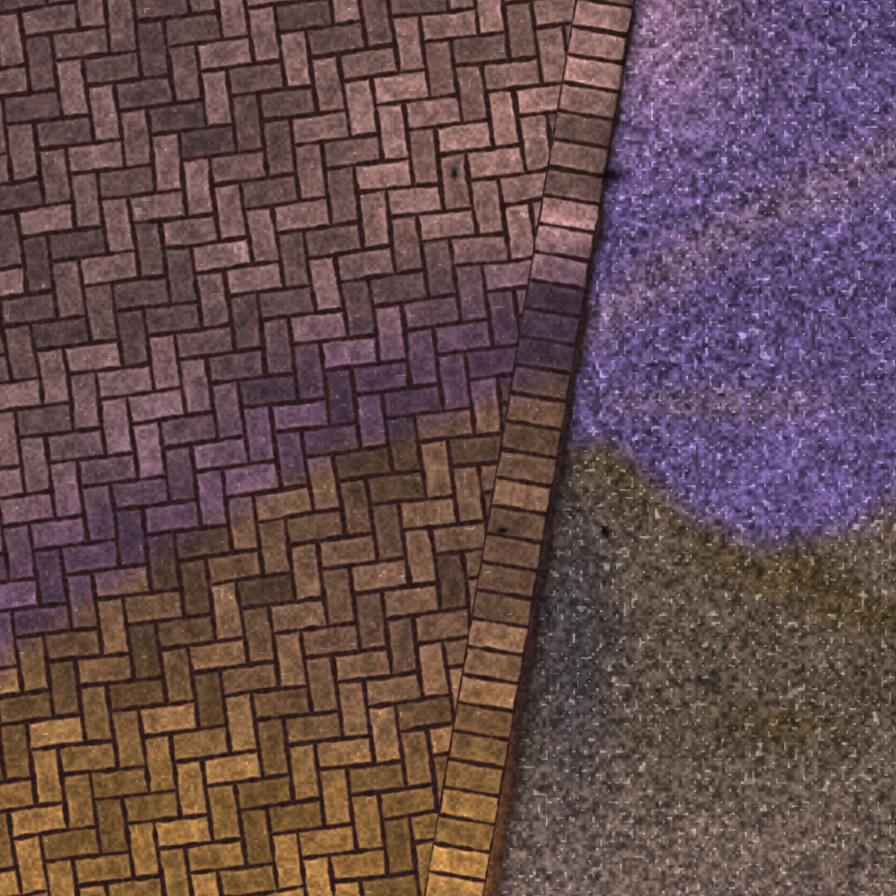
This texture is drawn by a Shadertoy shader. Its source:

```glsl
#define BRICK 0.0316
#define BRICK_TILT 0.13
#define ANCHOR vec2(0.267, 0.814)
#define CURB_STEP 0.0319
#define CURB_SLOPE 0.169
#define CURB_MID 0.5065
#define CURB_HALF 0.033
#define JOINT vec3(0.17, 0.105, 0.105)
#define GRAIN 270.0

float hash(vec2 p) {
    vec3 q = fract(p.xyx * vec3(0.1031, 0.1030, 0.0973));
    q += dot(q, q.yzx + 33.33);
    return fract((q.x + q.y) * q.z);
}

float noise(vec2 p) {
    vec2 i = floor(p), f = fract(p);
    f = f * f * (3.0 - 2.0 * f);
    return mix(mix(hash(i), hash(i + vec2(1, 0)), f.x),
               mix(hash(i + vec2(0, 1)), hash(i + vec2(1, 1)), f.x), f.y);
}

float fbm(vec2 p) {
    float sum = 0.0, amp = 0.5;
    for (int i = 0; i < 4; i++) {
        sum += amp * noise(p);
        p = p * 2.03 + 17.1;
        amp *= 0.5;
    }
    return sum;
}

float glow(vec2 p, vec2 center, vec2 radius) {
    vec2 q = (p - center) / radius;
    return exp(-dot(q, q));
}

float box(vec2 p, vec2 halfSize) {
    vec2 d = abs(p) - halfSize;
    return length(max(d, 0.0)) + min(max(d.x, d.y), 0.0);
}

// Herringbone: xy = position inside the brick (x along it), zw = brick id
vec4 herringbone(vec2 p) {
    vec2 cell = floor(p);
    float k = mod(cell.x + cell.y, 4.0);
    bool flat_ = k < 1.5;
    vec2 id = flat_ ? cell - vec2(k, 0) : cell - vec2(0, k - 2.0);
    vec2 local = p - id - (flat_ ? vec2(1, 0.5) : vec2(0.5, 1));
    return vec4(flat_ ? local : local.yx, id);
}

// Coloured light lying over bricks and curb
vec3 brickTint(vec2 p) {
    float band = p.y - (0.32 + 0.75 * p.x - 0.4 * p.x * p.x) + 0.05 * (fbm(p * 9.0) - 0.5);
    vec3 c = mix(vec3(0.43, 0.325, 0.325), vec3(0.56, 0.42, 0.39), glow(p, vec2(0.56, 0.86), vec2(0.2, 0.25)));
    float above = max(band, 0.0) / 0.1;
    c = mix(c, vec3(0.36, 0.255, 0.35), 0.85 * exp(-above * above));
    c = mix(c, vec3(0.50, 0.38, 0.41), 0.7 * glow(p, vec2(0.17, 0.51), vec2(0.09, 0.06)));
    vec3 warm = mix(vec3(0.40, 0.295, 0.235), vec3(0.57, 0.41, 0.23), 1.0 - smoothstep(0.05, 0.38, p.y));
    warm = mix(warm, vec3(0.48, 0.35, 0.29), 0.6 * glow(p, vec2(0.42, 0.28), vec2(0.12)));
    return mix(c, warm, 1.0 - smoothstep(-0.09, -0.03, band));
}

// Worn face of one brick; d is the distance to its rim in brick widths
vec3 brickFace(vec2 p, vec3 tint, float d, float tone, float aa) {
    float wear = fbm(p * 75.0), grit = noise(p * GRAIN);
    vec3 c = tint * (0.70 + 0.42 * tone) * (0.58 + 0.6 * wear + 0.36 * grit);
    c *= 1.0 + 0.12 * smoothstep(-0.28, -0.14, d);
    c += 0.22 * smoothstep(0.86, 0.97, noise(p * 210.0)) * wear;
    float rim = d + 0.14 * (wear - 0.5);
    return mix(c, JOINT * (0.75 + 0.6 * grit), smoothstep(-0.11 - aa, -0.025 + aa, rim));
}

vec3 paving(vec2 p, float aa) {
    vec2 q = p - ANCHOR + 0.004 * (vec2(noise(p * 14.0), noise(p * 14.0 + 40.0)) - 0.5);
    float c = cos(BRICK_TILT), s = sin(BRICK_TILT);
    q = vec2(c * q.x + s * q.y, c * q.y - s * q.x) / BRICK + vec2(1, 0.5);
    vec4 brick = herringbone(q);
    float d = box(brick.xy, vec2(0.94, 0.44)) - 0.04;
    return brickFace(p, brickTint(p), d, hash(brick.zw + 71.0), aa);
}

vec3 curb(vec2 p, float across, float aa) {
    float t = dot(p, normalize(vec2(CURB_SLOPE, 1))) / CURB_STEP - 0.35;
    vec2 local = vec2(across / CURB_STEP, fract(t) - 0.5);
    float d = box(local, vec2(CURB_HALF / CURB_STEP, 0.49));
    vec3 tint = brickTint(p) * (1.06 + 0.14 * (1.0 - smoothstep(0.4, 0.56, p.y)));
    tint *= 1.0 - 0.28 * glow(p, vec2(0.62, 0.62), vec2(0.2, 0.07));
    tint *= 1.0 - 0.3 * glow(p, vec2(0.65, 0.82), vec2(0.2, 0.04));
    tint *= 1.0 + 0.3 * glow(p, vec2(0.63, 0.745), vec2(0.2, 0.02));
    return brickFace(p, tint, d, hash(vec2(floor(t), 9.0)), aa);
}

vec3 asphalt(vec2 p) {
    float cloud = fbm(p * 8.0) - 0.47;
    // Violet upper part with pale diagonal streaks
    float streak = p.y - 0.65 - 0.57 * (p.x - 0.68) + 0.06 * cloud;
    vec3 violet = mix(vec3(0.39, 0.315, 0.51), vec3(0.50, 0.39, 0.47), 0.65 * exp(-streak * streak / 0.0012));
    violet = mix(violet, vec3(0.50, 0.38, 0.49), glow(p, vec2(0.73, 0.98), vec2(0.12, 0.13)));
    violet = mix(violet, vec3(0.47, 0.38, 0.44), 0.6 * glow(p, vec2(0.8, 0.55), vec2(0.14, 0.02)));
    // Earthy lower part with olive stains
    vec3 earth = mix(vec3(0.37, 0.31, 0.27), vec3(0.43, 0.355, 0.33), 1.0 - smoothstep(0.0, 0.2, p.y));
    float stain = p.y - 0.39 + 0.35 * (p.x - 0.8) + 0.1 * cloud;
    float olive = 0.7 * exp(-stain * stain / 0.0016) * smoothstep(0.72, 0.85, p.x);
    olive += 0.6 * glow(p, vec2(0.70, 0.475), vec2(0.07, 0.04)) + 0.6 * glow(p, vec2(0.87, 0.19), vec2(0.08, 0.03));
    earth = mix(earth, vec3(0.31, 0.24, 0.14), min(olive, 0.9));
    earth = mix(earth, vec3(0.27, 0.25, 0.28), 0.75 * glow(p, vec2(0.64, 0.28), vec2(0.05, 0.18)));
    float border = min(0.40 + 3.0 * (p.x - 0.87) * (p.x - 0.87), 0.51);
    vec3 c = mix(earth, violet, smoothstep(-0.025, 0.025, p.y - border + 0.07 * cloud));
    // Coarse and fine aggregate
    float grain = 0.55 * noise(p * GRAIN) + 0.45 * noise(p * GRAIN * 0.55 + 30.0);
    c *= 0.38 + 1.15 * grain + 0.3 * cloud;
    return c + 0.24 * smoothstep(0.72, 0.95, noise(p * GRAIN * 0.85 + 90.0));
}

void mainImage(out vec4 fragColor, in vec2 fragCoord) {
    vec2 p = fragCoord / iResolution.xy;
    float px = 1.0 / iResolution.y, aa = 0.5 * px / BRICK;
    float across = (p.x - CURB_MID - CURB_SLOPE * p.y) * 0.986;
    float roadEdge = p.x - 0.555 - 0.155 * p.y + 0.006 * (noise(p * 45.0) - 0.5);

    vec3 col = mix(paving(p, aa), curb(p, across, aa), smoothstep(-px, px, across + CURB_HALF));
    // Thin gutter between the curb and the road
    vec3 gutter = mix(vec3(0.24, 0.16, 0.17), vec3(0.43, 0.28, 0.18), 1.0 - smoothstep(0.0, 0.3, p.y));
    gutter *= 0.75 + 0.5 * noise(p * GRAIN);
    col = mix(col, gutter, smoothstep(-px, px, across - CURB_HALF));
    col = mix(col, asphalt(p), smoothstep(-0.003, 0.003, roadEdge));
    col *= 1.0 - 0.35 * exp(-pow(roadEdge / 0.01, 2.0));

    // Dark spots on road and curb
    float spots = glow(p, vec2(0.683, 0.804), vec2(0.012, 0.007)) + glow(p, vec2(0.675, 0.407), vec2(0.005))
                + glow(p, vec2(0.561, 0.408), vec2(0.007, 0.004)) + glow(p, vec2(0.507, 0.806), vec2(0.004, 0.007));
    col *= 1.0 - 0.8 * min(spots, 1.0);
    fragColor = vec4(clamp(col, 0.0, 1.0), 1.0);
}
```
